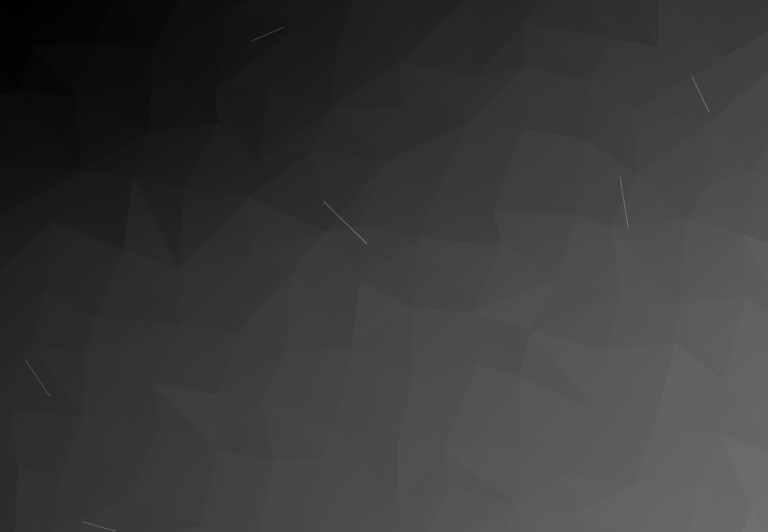
Write a WebGL 1 fragment shader that draws this background.

```glsl
precision highp float;

uniform vec2 u_resolution;

const float CELL = 0.115;      // mesh spacing, in canvas heights
const float JITTER = 0.25;     // largest vertex shift that never folds a facet
const float TILT = 0.2;        // mesh rotation in radians
const float STROKE = 0.0009;   // half width of the bright slivers

vec2 hash2(vec2 p) {
  vec3 q = fract(vec3(p.xyx) * vec3(0.1031, 0.103, 0.0973));
  q += dot(q, q.yzx + 33.33);
  return fract((q.xx + q.yz) * q.zy);
}

float cornerSlope(vec2 corner, vec2 offset) {
  return dot(hash2(corner + 17.0) * 2.0 - 1.0, offset);
}

float gradientNoise(vec2 p) {
  vec2 i = floor(p);
  vec2 f = fract(p);
  vec2 s = f * f * f * (f * (f * 6.0 - 15.0) + 10.0);
  vec2 e = vec2(1.0, 0.0);
  float low = mix(cornerSlope(i, f), cornerSlope(i + e, f - e), s.x);
  float high = mix(cornerSlope(i + e.yx, f - e.yx), cornerSlope(i + 1.0, f - 1.0), s.x);
  return mix(low, high, s.y);
}

vec2 rotate(vec2 p, float angle) {
  float c = cos(angle);
  float s = sin(angle);
  return vec2(c * p.x - s * p.y, s * p.x + c * p.y);
}

// Dark upper left to light lower right, with a shadow and a brighter lower band
float backdrop(vec2 uv) {
  float top = mix(0.02, 0.23, uv.x);
  float bottom = mix(0.175, 0.42, uv.x);
  vec2 bulge = uv * (1.0 - uv);
  vec2 toShadow = (uv - vec2(0.2, 0.82)) / vec2(0.3, 0.25);
  float shadow = 0.04 * exp(-dot(toShadow, toShadow));
  float band = 0.016 * (smoothstep(0.63, 0.5, uv.y) - 0.5);
  return mix(bottom, top, uv.y) + 0.03 * bulge.x + 0.1 * bulge.y + band - shadow;
}

vec2 meshVertex(vec2 id) {
  return (id + (hash2(id + 40.0) * 2.0 - 1.0) * JITTER) * CELL;
}

// Distance to the left of the directed edge from a to b
float edgeSide(vec2 p, vec2 a, vec2 b) {
  vec2 d = normalize(b - a);
  return d.x * (p.y - a.y) - d.y * (p.x - a.x);
}

// Returns the weighted facet tone and its coverage
vec2 facet(vec2 p, vec2 a, vec2 b, vec2 c, float aspect, float pixel) {
  float inside = min(edgeSide(p, a, b), min(edgeSide(p, b, c), edgeSide(p, c, a)));
  float cover = clamp(inside / pixel + 0.5, 0.0, 1.0);
  vec2 centre = (a + b + c) / 3.0;
  vec2 samplePoint = rotate(mix(centre, p, 0.5), -TILT);
  float tone = backdrop(samplePoint / vec2(aspect, 1.0));
  tone += 0.026 * gradientNoise(centre * 14.0 + 5.0);
  return vec2(tone, 1.0) * cover;
}

// Blends the two facets of every nearby cell
float mesh(vec2 p, float aspect, float pixel) {
  vec2 total = vec2(0.0);
  vec2 home = floor(p / CELL);
  for (int y = -1; y <= 1; y++) {
    for (int x = -1; x <= 1; x++) {
      vec2 id = home + vec2(float(x), float(y));
      vec2 a = meshVertex(id);
      vec2 b = meshVertex(id + vec2(1.0, 0.0));
      vec2 c = meshVertex(id + 1.0);
      vec2 d = meshVertex(id + vec2(0.0, 1.0));
      if (hash2(id + 91.0).x < 0.5) {
        total += facet(p, a, b, c, aspect, pixel) + facet(p, a, c, d, aspect, pixel);
      } else {
        total += facet(p, b, c, d, aspect, pixel) + facet(p, b, d, a, aspect, pixel);
      }
    }
  }
  return total.x / max(total.y, 0.001);
}

float sliver(vec2 p, vec2 a, vec2 b, float pixel) {
  vec2 along = b - a;
  float t = clamp(dot(p - a, along) / dot(along, along), 0.0, 1.0);
  float d = length(p - a - along * t);
  return clamp((STROKE - d) / pixel + 0.5, 0.0, 1.0);
}

void main() {
  float pixel = 1.0 / u_resolution.y;
  float aspect = u_resolution.x * pixel;
  vec2 p = gl_FragCoord.xy * pixel;
  vec2 s = vec2(aspect / 1.449, 1.0);

  float tone = mesh(rotate(p, TILT), aspect, pixel);

  // Bright slivers along a few open seams
  float light = 0.17 * sliver(p, vec2(0.475, 0.923) * s, vec2(0.536, 0.949) * s, pixel);
  light += 0.18 * sliver(p, vec2(1.306, 0.855) * s, vec2(1.338, 0.789) * s, pixel);
  light += 0.16 * sliver(p, vec2(1.170, 0.667) * s, vec2(1.185, 0.573) * s, pixel);
  light += 0.21 * sliver(p, vec2(0.611, 0.621) * s, vec2(0.692, 0.542) * s, pixel);
  light += 0.15 * sliver(p, vec2(0.049, 0.322) * s, vec2(0.094, 0.255) * s, pixel);
  light += 0.15 * sliver(p, vec2(0.155, 0.019) * s, vec2(0.217, 0.002) * s, pixel);

  gl_FragColor = vec4(vec3(clamp(tone + light, 0.0, 1.0)), 1.0);
}
```
